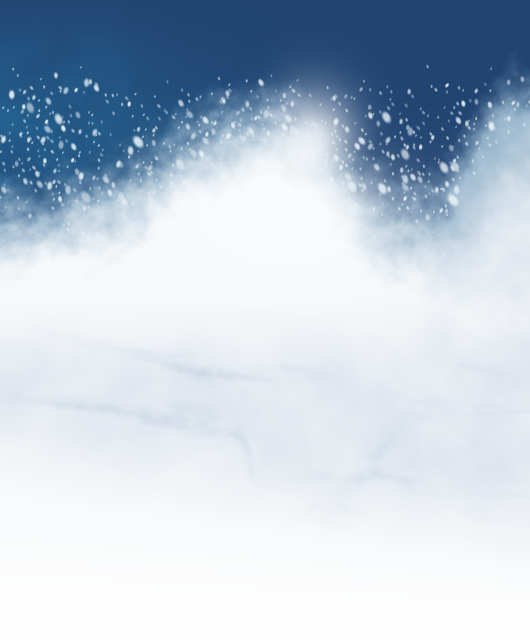
Write a Shadertoy shader that draws this background.

```glsl
const vec3 NAVY = vec3(0.13, 0.265, 0.445);
const vec3 TEAL = vec3(0.14, 0.38, 0.56);
const vec3 MIST = vec3(0.55, 0.68, 0.78);
const vec3 SNOW = vec3(0.965, 0.975, 0.982);
const vec3 SHADE = vec3(0.86, 0.89, 0.925);
const vec3 CREASE = vec3(0.76, 0.82, 0.88);

vec2 hash2(vec2 p) {
    vec3 q = fract(p.xyx * vec3(0.1031, 0.1030, 0.0973));
    q += dot(q, q.yzx + 33.33);
    return fract((q.xx + q.yz) * q.zy);
}

// Gradient noise, roughly -0.6 to 0.6
float corner(vec2 cell, vec2 offset, vec2 f) {
    float angle = 6.2832 * hash2(cell + offset).x;
    return dot(vec2(cos(angle), sin(angle)), f - offset);
}

float gradientNoise(vec2 p) {
    vec2 i = floor(p), f = fract(p);
    vec2 w = f * f * f * (f * (f * 6.0 - 15.0) + 10.0);
    float low = mix(corner(i, vec2(0, 0), f), corner(i, vec2(1, 0), f), w.x);
    float high = mix(corner(i, vec2(0, 1), f), corner(i, vec2(1, 1), f), w.x);
    return mix(low, high, w.y);
}

float fbm(vec2 p) {
    float sum = 0.0, amp = 0.65;
    for (int i = 0; i < 5; i++) {
        sum += amp * gradientNoise(p);
        p = mat2(1.6, 1.2, -1.2, 1.6) * p + 17.3;
        amp *= 0.52;
    }
    return sum;
}

float blob(vec2 p, vec2 center, vec2 radius) {
    vec2 d = (p - center) / radius;
    return exp(-dot(d, d));
}

// Height of the spray outline: broad plume in the middle, bank at the right
float crestHeight(float x) {
    float d = (x - 0.43) / (x < 0.43 ? 0.23 : 0.11);
    return 0.675 + 0.155 * exp(-d * d) + 0.18 * smoothstep(0.66, 0.80, x);
}

// Chance of flying flecks around the outline
float fleckChance(vec2 p) {
    float depth = crestHeight(p.x) - p.y;
    float band = smoothstep(0.62, 0.72, p.y) * (1.0 - smoothstep(0.80, 0.91, p.y));
    return band * (1.0 - smoothstep(0.02, 0.09, depth));
}

// Jittered, tilted ellipses, one per cell
float flecks(vec2 p, float scale, float density, float size, float pixel) {
    vec2 base = floor(p * scale);
    float cover = 0.0;
    for (int k = 0; k < 9; k++) {
        vec2 cell = base + vec2(k % 3 - 1, k / 3 - 1);
        vec2 center = (cell + hash2(cell + scale)) / scale;
        vec2 rnd = hash2(cell + scale * 3.7);
        float tilt = 0.9 + 1.4 * rnd.y;
        vec2 d = mat2(cos(tilt), -sin(tilt), sin(tilt), cos(tilt)) * (p - center);
        float radius = size * mix(0.45, 1.0, rnd.y * rnd.y);
        float dist = length(d * vec2(0.8, 1.25)) - radius;
        float shape = 1.0 - smoothstep(-0.5 * radius, pixel + 0.2 * radius, dist);
        float shown = step(rnd.x, density * fleckChance(center));
        cover = max(cover, shape * shown * mix(0.5, 0.95, hash2(cell + 9.0).y));
    }
    return cover;
}

// Soft broken line that fades towards both ends
float crease(vec2 p, vec2 a, vec2 b, float width) {
    vec2 axis = b - a;
    float t = clamp(dot(p - a, axis) / dot(axis, axis), 0.0, 1.0);
    float d = length(p - a - axis * t) / width;
    return exp(-d * d) * (0.3 + 0.7 * sin(3.1416 * t));
}

void mainImage(out vec4 fragColor, in vec2 fragCoord) {
    vec2 p = fragCoord / iResolution.xy * vec2(0.828, 1.0);
    float pixel = 1.0 / iResolution.y;
    float cloud = fbm(p * 9.0);
    float grain = fbm(p * 38.0 + 5.0);

    // Sky
    float tealAmount = blob(p, vec2(0.0, 0.80), vec2(0.32, 0.14));
    vec3 color = mix(NAVY, TEAL, clamp(tealAmount * (0.9 + 0.8 * cloud), 0.0, 1.0));

    // Spray, from thin blue mist to dense white
    float bank = smoothstep(0.64, 0.76, p.x);
    float depth = crestHeight(p.x) - p.y + 0.05 * cloud + 0.035 * grain;
    color = mix(color, MIST, smoothstep(-0.06, 0.06, depth));
    color = mix(color, SNOW, smoothstep(-0.02, mix(0.13, 0.29, bank), depth));

    // Glow behind the plume and its bright core
    float glow = 0.9 * blob(p, vec2(0.49, 0.775), vec2(0.065, 0.078));
    float core = blob(p, vec2(0.45, 0.67), vec2(0.14, 0.085));
    color = mix(color, vec3(0.98, 0.985, 0.99), max(glow, core));

    // Flying flecks, coarse to fine
    float fleck = flecks(p, 24.0, 0.55, 0.0085, pixel);
    fleck = max(fleck, flecks(p, 46.0, 0.45, 0.0050, pixel));
    fleck = max(fleck, 0.75 * flecks(p, 100.0, 0.40, 0.0022, pixel));
    color = mix(color, vec3(0.90, 0.94, 0.96), fleck);

    // Shaded slope, fading to white at the foot
    float foot = mix(0.20, 0.06, p.x / 0.828);
    float slope = smoothstep(foot, foot + 0.22, p.y) * (1.0 - smoothstep(0.38, 0.54, p.y));
    float rightShade = blob(p, vec2(0.80, 0.57), vec2(0.13, 0.12)) * (0.65 + 1.5 * cloud);
    float shade = slope * (0.72 + 0.55 * cloud) + 0.8 * rightShade;
    color = mix(color, SHADE, clamp(shade, 0.0, 1.0));

    // Wind streaks and creases
    float streak = fbm(vec2(p.x * 5.0, (p.y + 0.15 * p.x) * 22.0));
    float lines = 0.35 * smoothstep(0.05, 0.45, streak);
    vec2 bent = p + 0.025 * vec2(cloud, streak);
    lines += 0.5 * crease(bent, vec2(0.11, 0.468), vec2(0.43, 0.405), 0.007);
    lines += 0.5 * crease(bent, vec2(0.08, 0.375), vec2(0.30, 0.345), 0.010);
    lines += 0.5 * crease(bent, vec2(0.37, 0.335), vec2(0.40, 0.240), 0.009);
    lines += 0.4 * crease(bent, vec2(0.53, 0.220), vec2(0.64, 0.345), 0.016);
    color = mix(color, CREASE, clamp(lines * slope * (0.8 + grain), 0.0, 1.0));

    // Bright foreground
    color = mix(color, vec3(0.995), 1.0 - smoothstep(0.0, foot + 0.14, p.y));
    fragColor = vec4(color, 1.0);
}
```
